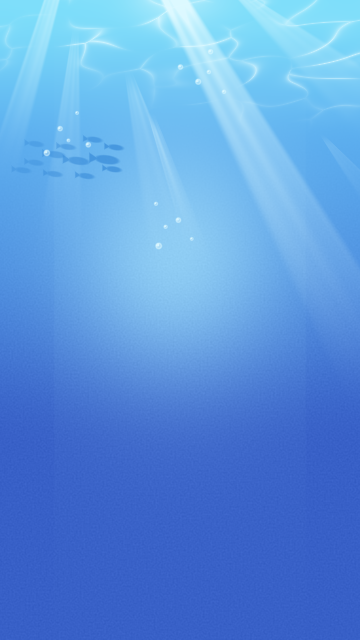
Give the GLSL for this background, as a WebGL 2 fragment shader.

```glsl
#version 300 es
precision highp float;
// Sunlit underwater scene: surface caustics, slanted light shafts, a fish school and bubbles.
uniform vec2 u_resolution;
out vec4 outColor;

#define SURFACE_COLOR vec3(0.49, 0.87, 0.98)
#define SHALLOW_COLOR vec3(0.36, 0.69, 0.94)
#define MIDDLE_COLOR vec3(0.30, 0.55, 0.87)
#define DEEP_COLOR vec3(0.218, 0.375, 0.78)
#define GLOW_COLOR vec3(0.61, 0.85, 0.97)
#define LIGHT_COLOR vec3(0.88, 0.98, 1.0)
#define FISH_COLOR vec3(0.20, 0.53, 0.84)
#define GLOW_CENTER vec2(0.486, 0.715)
#define CAUSTIC_SCALE vec2(4.6, 11.0)
#define CAUSTIC_STRENGTH 0.65
#define GRAIN 0.035

vec2 hash2(vec2 p) {
  vec3 a = fract(p.xyx * vec3(0.1031, 0.1030, 0.0973));
  a += dot(a, a.yzx + 33.33);
  return fract((a.xx + a.yz) * a.zy);
}

float corner(vec2 cell, vec2 offset) {
  return dot(hash2(cell) * 2.0 - 1.0, offset);
}

float gradientNoise(vec2 p) {
  vec2 i = floor(p), f = fract(p), e = vec2(1.0, 0.0);
  vec2 u = f * f * (3.0 - 2.0 * f);
  return mix(mix(corner(i, f), corner(i + e, f - e), u.x),
             mix(corner(i + e.yx, f - e.yx), corner(i + 1.0, f - 1.0), u.x), u.y);
}

// Bright borders between warped Voronoi cells
float caustics(vec2 q) {
  vec2 p = q * CAUSTIC_SCALE + vec2(0.0, q.x * 1.5);
  p += 0.7 * vec2(gradientNoise(p * 1.3), gradientNoise(p * 1.3 + 17.0));
  float near = 9.0, second = 9.0;
  for (int y = -1; y <= 1; y++)
    for (int x = -1; x <= 1; x++) {
      vec2 cell = floor(p) + vec2(x, y);
      float d = distance(p, cell + 0.1 + 0.8 * hash2(cell));
      second = min(second, max(near, d));
      near = min(near, d);
    }
  float gap = second - near;
  float breakup = smoothstep(-0.3, 0.3, gradientNoise(q * vec2(7.0, 12.0) + 5.0));
  float reach = mix(0.23, 0.40, smoothstep(0.1, 0.6, q.x));
  float fade = 1.0 - smoothstep(reach * 0.4, reach, q.y);
  return (exp(-gap * 16.0) + 0.25 * exp(-gap * 4.0)) * breakup * fade;
}

// Shaft widening from a (half width wa) to b (half width wb)
float shaft(vec2 q, vec2 a, float wa, vec2 b, float wb) {
  float t = (q.y - a.y) / (b.y - a.y);
  float s = (q.x - mix(a.x, b.x, t)) / max(mix(wa, wb, t), 0.001);
  float edge = 1.0 - smoothstep(0.75, 1.05, abs(s));
  float streaks = 0.85 + 0.6 * gradientNoise(vec2(s * 2.5 + a.x * 40.0, t));
  float start = smoothstep(0.0, 0.15, t + step(a.y, 0.0));
  return edge * streaks * start * pow(clamp(1.0 - t, 0.0, 1.0), 1.4);
}

// Fish facing right, unit half length
float fishDistance(vec2 p) {
  float body = (length(p * vec2(1.0, 2.7)) - 1.0) * 0.4;
  float tail = max(abs(p.y) + 0.55 * (p.x + 0.75), -p.x - 1.5);
  return min(body, tail);
}

void main() {
  // Width is one unit; y runs down from the surface
  vec2 q = vec2(gl_FragCoord.x, u_resolution.y - gl_FragCoord.y) / u_resolution.x;
  float depth = 1.0 - gl_FragCoord.y / u_resolution.y;
  float pixel = 1.0 / u_resolution.x;

  // Water
  vec3 color = mix(SURFACE_COLOR, SHALLOW_COLOR, smoothstep(0.0, 0.24, depth));
  color = mix(color, MIDDLE_COLOR, smoothstep(0.15, 0.5, depth));
  color = mix(color, DEEP_COLOR, smoothstep(0.4, 0.7, depth));

  // Round glow, faintly cut at both sides
  vec2 g = (q - GLOW_CENTER) / vec2(0.29, 0.33);
  float sides = smoothstep(0.148, 0.153, q.x) * (1.0 - smoothstep(0.847, 0.852, q.x));
  float glow = 0.75 * exp(-dot(g, g)) + 0.07 * exp(-0.25 * dot(g, g)) * sides;
  color = mix(color, GLOW_COLOR, glow);

  // Surface light
  color = mix(color, LIGHT_COLOR, min(CAUSTIC_STRENGTH * caustics(q), 1.0));
  vec2 h = (q - vec2(0.49, 0.0)) / vec2(0.13, 0.07);
  float light = 0.4 * exp(-dot(h, h));
  light += 0.80 * shaft(q, vec2(0.486, 0.0), 0.042, vec2(1.126, 1.157), 0.145);
  light += 0.45 * shaft(q, vec2(0.688, 0.0), 0.028, vec2(1.18, 0.40), 0.18);
  light += 0.50 * shaft(q, vec2(0.144, 0.0), 0.024, vec2(-0.008, 0.52), 0.048);
  light += 0.32 * shaft(q, vec2(0.211, 0.07), 0.008, vec2(0.163, 0.72), 0.07);
  light += 0.32 * shaft(q, vec2(0.354, 0.19), 0.010, vec2(0.511, 0.76), 0.095);
  light += 0.28 * shaft(q, vec2(0.417, 0.31), 0.010, vec2(0.565, 0.74), 0.037);
  light += 0.20 * shaft(q, vec2(0.89, 0.37), 0.005, vec2(1.10, 0.62), 0.06);
  color = mix(color, LIGHT_COLOR, clamp(light, 0.0, 0.95));

  // Fish school in three loose rows
  for (int i = 0; i < 12; i++) {
    float col = float(i % 4), row = float(i / 4);
    vec2 center = vec2(0.10 + 0.073 * col - 0.01 * row, 0.400 + 0.041 * row);
    center += vec2(0.018, 0.012) * sin(vec2(row * 2.6 + col, col * 2.4 + row * 2.0));
    float size = 0.021 + 0.004 * col * step(0.5, row) * step(row, 1.5);
    vec2 p = (q - center) / size;
    p.y -= 0.12 * p.x;
    float shape = 1.0 - smoothstep(-1.0, 1.0, fishDistance(p) * size / pixel);
    color = mix(color, FISH_COLOR, shape * mix(0.35, 0.65, col / 3.0));
  }

  // Three bubble clusters on golden-angle spirals
  vec2 clusters[3] = vec2[3](vec2(0.58, 0.20), vec2(0.19, 0.39), vec2(0.46, 0.63));
  for (int i = 0; i < 15; i++) {
    float k = float(i % 5);
    float angle = 2.4 * k + 1.7 * float(i / 5);
    vec2 center = clusters[i / 5] + 0.04 * sqrt(k) * vec2(cos(angle), sin(angle));
    float radius = 0.004 + 0.005 * hash2(vec2(i, 3)).x;
    float d = distance(q, center);
    float disc = 1.0 - smoothstep(radius - pixel, radius + pixel, d);
    float rim = 0.35 + 0.4 * smoothstep(0.3, 1.0, d / radius);
    float spark = exp(-pow(distance(q, center - radius * 0.3) / (radius * 0.4), 2.0));
    color = mix(color, LIGHT_COLOR, disc * min(rim + spark, 0.9));
  }

  color += GRAIN * gradientNoise(q * 190.0) * smoothstep(0.1, 0.6, depth);
  outColor = vec4(color, 1.0);
}
```
